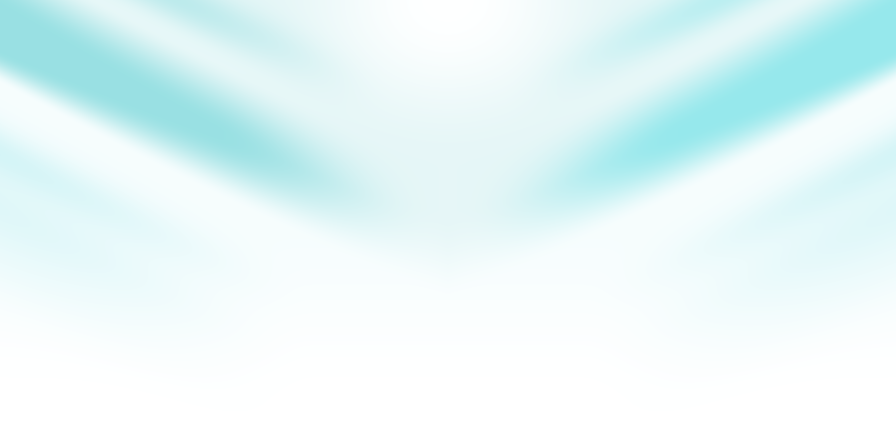
A Shadertoy shader for this background:

```glsl
// Soft aqua light beams meeting in a broad V above a white floor.
// The canvas is mirrored about its middle; every beam is a smooth profile
// of the height above one gently curved lower edge.

// Soft ridge of unit height around a centre
float ridge(float value, float centre, float width) {
    float t = (value - centre) / width;
    return exp(-t * t);
}

void mainImage(out vec4 fragColor, in vec2 fragCoord) {
    vec2 uv = fragCoord / iResolution.xy;
    float side = abs(uv.x - 0.5) * 2.0;   // 0 in the middle, 1 at the sides
    float depth = 1.0 - uv.y;             // 0 at the top, 1 at the bottom
    float rightness = smoothstep(0.3, 0.7, uv.x);

    // Height above the lower edge of the V, softer towards its tip
    float height = 0.63 - 0.40 * side - 0.06 * side * side - depth;
    float softness = mix(0.11, 0.04, side);
    float inside = smoothstep(-0.4 * softness, 1.4 * softness, height);

    // White floor with a faint cool haze
    vec3 color = mix(vec3(0.965, 0.992, 0.994), vec3(1.0), smoothstep(0.5, 0.9, depth));

    // Pale streaks below the V, visible near the sides
    float streaks = 0.34 * ridge(height, -0.17, 0.06)
                  + 0.22 * ridge(height, -0.29, 0.08)
                  + 0.10 * ridge(height, -0.40, 0.09);
    streaks *= smoothstep(0.3, 1.05, side) * (1.0 - inside);
    color = mix(color, vec3(0.60, 0.90, 0.92), streaks);

    // Pale body of the V, fading to white at the top middle
    float topGlow = 1.0 - smoothstep(0.03, 0.36, length(vec2(side * 0.85, depth)));
    vec3 body = mix(vec3(0.90, 0.965, 0.967), vec3(0.995, 1.0, 1.0), topGlow);
    color = mix(color, body, inside);

    // Strong main beam and the weaker beam above it
    float mainBeam = 1.0 - smoothstep(0.08 + 0.08 * side, 0.25 + 0.05 * side, height);
    mainBeam *= smoothstep(0.02, 0.52, side);
    float upperBeam = 0.55 * ridge(height, 0.37, 0.055) * smoothstep(0.12, 0.65, side);
    vec3 aqua = mix(vec3(0.60, 0.88, 0.89), vec3(0.59, 0.91, 0.925), rightness);
    color = mix(color, aqua, inside * max(mainBeam, upperBeam));

    // Light streak between the two beams
    float gleam = ridge(height, 0.265 + 0.03 * side, 0.03) * smoothstep(0.1, 0.6, side);
    color = mix(color, vec3(0.92, 0.98, 0.98), 0.45 * gleam);

    fragColor = vec4(color, 1.0);
}
```
